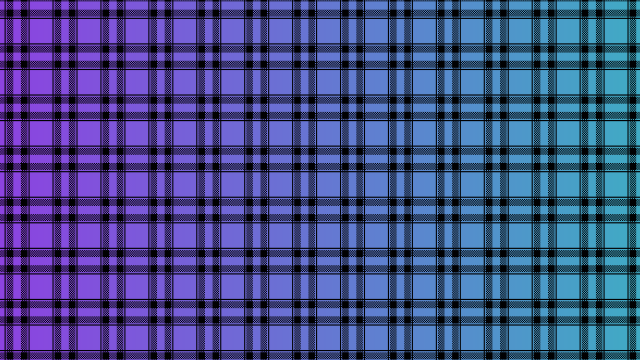
Give the GLSL for this pattern, as a Shadertoy shader.

```glsl
// Woven plaid: black stripe pairs and thin lines over a violet to teal gradient.
// Each tile is a grid of thread cells; stripes are checkered and turn solid where
// they cross. All edges use exact box-filter coverage of the pixel footprint.

#define TILE vec2(0.1331, 0.14197)    // tile size, in canvas heights
#define CENTER vec2(0.0475, -0.0093)  // middle of one stripe pair
#define THREADS 44.0                  // thread cells per tile side
#define BAND_INNER 3.5                // stripe extent from the pair's middle
#define BAND_OUTER 9.5
#define LINE_INNER 10.5               // thin line extent
#define LINE_OUTER 11.5
#define LEFT_COLOR vec3(0.55, 0.26, 0.88)
#define RIGHT_COLOR vec3(0.25, 0.67, 0.77)
#define INK_COLOR vec3(0.003, 0.004, 0.008)

// Share of a footprint of the given width that lies between two edges
vec2 coverage(vec2 pos, float inner, float outer, vec2 width) {
    vec2 low = max(pos - 0.5 * width, inner);
    vec2 high = min(pos + 0.5 * width, outer);
    return clamp((high - low) / width, 0.0, 1.0);
}

// Box-filtered checkerboard with unit cells
float checker(vec2 pos, vec2 width) {
    vec2 before = abs(fract(0.5 * (pos - 0.5 * width)) - 0.5);
    vec2 after = abs(fract(0.5 * (pos + 0.5 * width)) - 0.5);
    vec2 wave = 2.0 * (before - after) / width;
    return 0.5 - 0.5 * wave.x * wave.y;
}

void mainImage(out vec4 fragColor, in vec2 fragCoord) {
    vec2 uv = fragCoord / iResolution.y;

    // Thread coordinates, mirrored about the middle of each stripe pair
    vec2 tilePos = fract((uv - CENTER) / TILE + 0.5) - 0.5;
    vec2 thread = tilePos * THREADS;
    vec2 footprint = THREADS / (TILE * iResolution.y);
    vec2 mirrored = abs(thread);

    vec2 band = coverage(mirrored, BAND_INNER, BAND_OUTER, footprint);
    vec2 line = coverage(mirrored, LINE_INNER, LINE_OUTER, footprint);

    // Single stripes are checkered, crossings are solid
    float crossing = band.x * band.y;
    float single = band.x + band.y - 2.0 * crossing;
    float weave = crossing + single * checker(thread + 0.5, footprint);
    float ink = 1.0 - (1.0 - weave) * (1.0 - line.x) * (1.0 - line.y);

    vec3 ground = mix(LEFT_COLOR, RIGHT_COLOR, fragCoord.x / iResolution.x);
    fragColor = vec4(mix(ground, INK_COLOR, ink), 1.0);
}
```
